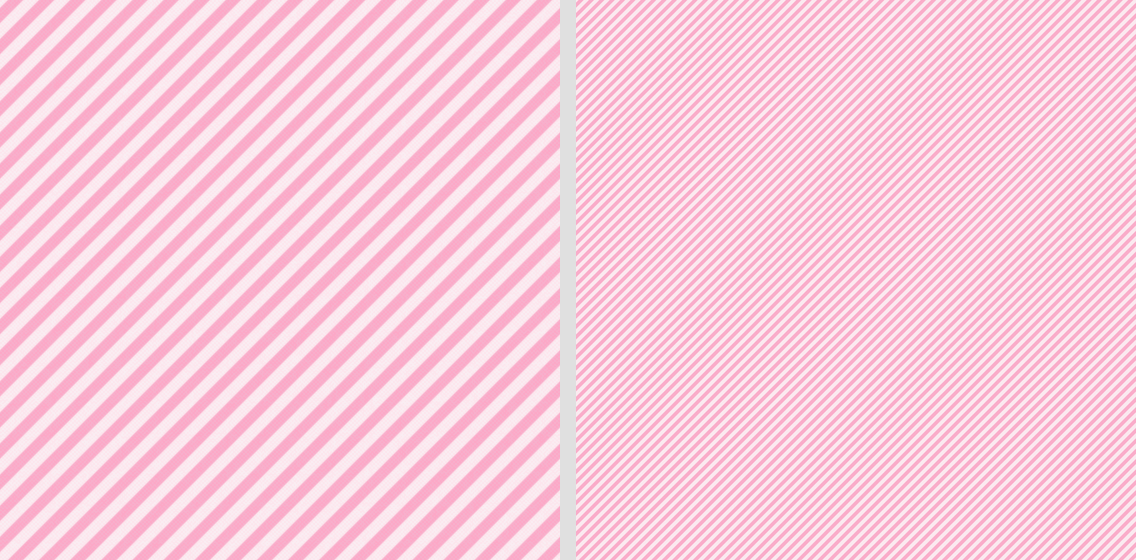
Left: one tile. Right: repeated 3 by 3.
Reproduce this pattern procedurally as a three.js fragment shader.

```glsl
// Diagonal candy stripes in pink and near-white with a fine woven grain.
#define STRIPES 18.0
#define PINK_WIDTH 0.49
#define EDGE_SOFTNESS 0.05
#define WEAVE_COUNT 144.0
#define GRAIN_COUNT 256.0
#define GRAIN_AMOUNT 0.5
#define PINK_BRIGHT vec3(0.99, 0.66, 0.78)
#define PINK_MUTED vec3(0.97, 0.69, 0.80)
#define WHITE_COOL vec3(0.98, 0.93, 0.95)
#define WHITE_BLUSH vec3(0.99, 0.90, 0.93)

varying vec2 vUv;

const float TAU = 6.28318;

float hash(vec2 cell) {
  return fract(sin(dot(cell, vec2(127.1, 311.7))) * 43758.5453);
}

// Value noise that wraps after a whole number of cells.
float wrappedNoise(vec2 uv, float count) {
  vec2 p = uv * count;
  vec2 cell = floor(p);
  vec2 t = smoothstep(0.0, 1.0, fract(p));
  vec2 lo = mod(cell, count);
  vec2 hi = mod(cell + 1.0, count);
  float bottom = mix(hash(lo), hash(vec2(hi.x, lo.y)), t.x);
  float top = mix(hash(vec2(lo.x, hi.y)), hash(hi), t.x);
  return mix(bottom, top, t.y);
}

// 1 inside the pink band, 0 in the white gap.
float stripeMask(vec2 uv) {
  float fromCentre = abs(fract((uv.x - uv.y) * STRIPES) - 0.5);
  float signedDistance = fromCentre - 0.5 * PINK_WIDTH;
  return 1.0 - smoothstep(-EDGE_SOFTNESS, EDGE_SOFTNESS, signedDistance);
}

// Checkered threads, roughened by grain.
float weaveTone(vec2 uv) {
  vec2 threads = sin(uv * WEAVE_COUNT * TAU);
  float grain = wrappedNoise(uv, GRAIN_COUNT) - 0.5;
  float tone = threads.x * threads.y + 2.0 * GRAIN_AMOUNT * grain;
  return smoothstep(-0.5, 0.5, tone);
}

void main() {
  float tone = weaveTone(vUv);
  vec3 pink = mix(PINK_MUTED, PINK_BRIGHT, tone);
  vec3 white = mix(WHITE_BLUSH, WHITE_COOL, tone);
  gl_FragColor = vec4(mix(white, pink, stripeMask(vUv)), 1.0);
}
```
